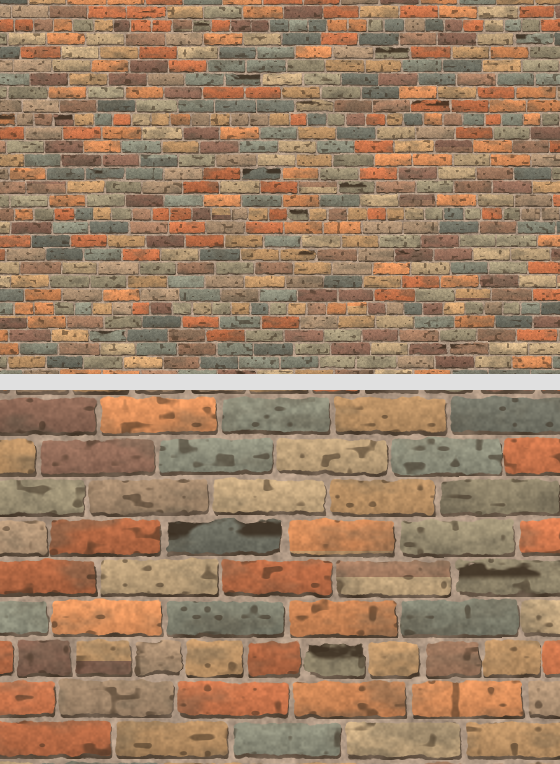
Top, the full canvas; bottom, a detail of the centre.
Write a Shadertoy shader that draws this texture.

```glsl
// Weathered wall of long mixed-colour bricks with a course of short headers every seventh row.

// Layout, in units of the canvas height
const float COURSES = 27.75;         // courses per canvas height
const float COURSE_SHIFT = 0.37;     // part of a course cut off at the top
const float BRICKS = 9.6;            // long bricks per canvas height
const float HEADER_EVERY = 7.0;
const float HEADER_FIRST = 1.0;
const float JOINT_JITTER = 0.09;     // uneven brick lengths
const vec2 HALF_JOINT = vec2(0.0022, 0.0029);
const float CORNER = 0.0035;
const vec2 SHADOW_SHIFT = vec2(-0.001, 0.0034);

// Wear
const float EDGE_ROUGHNESS = 0.0058;
const float BROKEN_SHARE = 0.045;
const float STAIN = 0.42;
const float GRAIN = 0.26;

// Colours
const vec3 MORTAR = vec3(0.69, 0.60, 0.52);
const vec3 SHADOW = vec3(0.22, 0.17, 0.12);
const vec3 SOOT = vec3(0.37, 0.34, 0.28);
const int TONES = 10;
const vec3 CLAY[TONES] = vec3[TONES](  // warm to cool
    vec3(0.74, 0.43, 0.28), vec3(0.81, 0.53, 0.34),
    vec3(0.76, 0.59, 0.41), vec3(0.53, 0.39, 0.32),
    vec3(0.61, 0.46, 0.36), vec3(0.74, 0.63, 0.48),
    vec3(0.65, 0.54, 0.43), vec3(0.61, 0.56, 0.45),
    vec3(0.53, 0.53, 0.46), vec3(0.43, 0.43, 0.38));

float hash(vec2 p) {
    vec3 q = fract(p.xyx * 0.1031);
    q += dot(q, q.yzx + 33.33);
    return fract((q.x + q.y) * q.z);
}

float noise(vec2 p) {
    vec2 i = floor(p), f = fract(p);
    f = f * f * (3.0 - 2.0 * f);
    return mix(mix(hash(i), hash(i + vec2(1, 0)), f.x),
               mix(hash(i + vec2(0, 1)), hash(i + vec2(1, 1)), f.x), f.y);
}

float fbm(vec2 p) {
    float sum = 0.0, weight = 0.53;
    for (int i = 0; i < 4; i++) {
        sum += weight * noise(p);
        p = p * 2.03 + 17.0;
        weight *= 0.5;
    }
    return sum;
}

float roundedBox(vec2 p, vec2 halfSize, float radius) {
    vec2 q = abs(p) - halfSize + radius;
    return length(max(q, 0.0)) + min(max(q.x, q.y), 0.0) - radius;
}

// Finds the brick cell at p: its id, the offset from its centre and its half size
void findBrick(vec2 p, out vec2 id, out vec2 local, out vec2 halfSize) {
    float y = (1.0 - p.y) * COURSES - COURSE_SHIFT;
    float row = floor(y);
    bool header = abs(mod(row + 0.5, HEADER_EVERY) - HEADER_FIRST - 0.5) < 0.1;
    float density = header ? 2.0 * BRICKS : BRICKS;
    float bond = mix(0.17, 0.6, mod(row, 2.0)) + 0.24 * (hash(vec2(row + 40.0, 3.0)) - 0.5);
    float x = p.x * density - (header ? 0.7 : bond) + 8.0;
    float jitter = header ? 2.0 * JOINT_JITTER : JOINT_JITTER;

    float col = floor(x);
    if (x < col + jitter * hash(vec2(col, row + 60.0))) col -= 1.0;
    float left = col + jitter * hash(vec2(col, row + 60.0));
    float right = col + 1.0 + jitter * hash(vec2(col + 1.0, row + 60.0));

    id = vec2(col, row + 20.0);
    local = vec2((x - 0.5 * (left + right)) / density, (row + 0.5 - y) / COURSES);
    halfSize = 0.5 * vec2((right - left) / density, 1.0 / COURSES);
}

void mainImage(out vec4 fragColor, in vec2 fragCoord) {
    vec2 p = fragCoord / iResolution.y;
    float aa = 0.8 / iResolution.y;
    vec2 sag = 0.003 * (vec2(noise(p * 9.0), noise(p * 7.0 + 30.0)) - 0.5);

    vec2 id, local, halfSize;
    findBrick(p + sag, id, local, halfSize);
    halfSize -= HALF_JOINT * (0.8 + 0.45 * hash(id + 7.1));

    // Worn outline, with a few bricks broken away
    float broken = step(hash(id + 51.7), BROKEN_SHARE);
    float hollow = broken * smoothstep(0.48, 0.62, fbm(p * vec2(26.0, 50.0) + 9.0));
    float wear = EDGE_ROUGHNESS * (fbm(p * 85.0) - 0.47) + 0.003 * hollow;
    float brickMask = smoothstep(aa, -aa, roundedBox(local, halfSize, CORNER) + wear);
    float shade = smoothstep(aa, -aa, roundedBox(local + SHADOW_SHIFT, halfSize, CORNER) + wear);

    // Fired clay: one tone per brick, cooler towards the ground
    float pick = pow(hash(id + 13.3), mix(0.75, 1.2, p.y));
    vec3 brick = CLAY[min(int(pick * float(TONES)), TONES - 1)];
    brick *= 0.92 + 0.2 * hash(id + 29.9);

    // Soot, pits and light from above
    float stain = smoothstep(0.42, 0.78, fbm(p * vec2(22.0, 48.0) + id * 3.7));
    float grain = noise(p * 230.0) * 0.6 + noise(p * 480.0) * 0.4 - 0.5;
    brick = mix(brick, SOOT, STAIN * stain);
    brick *= 1.0 + GRAIN * grain + 0.09 * local.y / halfSize.y;
    brick = mix(brick, SHADOW, 0.5 * smoothstep(0.76, 0.9, noise(p * vec2(95.0, 140.0))));
    brick = mix(brick, SHADOW, 0.85 * hollow * smoothstep(-0.004, 0.003, local.y));

    // Mortar, shadowed under each brick
    vec3 mortar = MORTAR * (0.83 + 0.32 * fbm(p * 70.0) + GRAIN * grain);
    mortar = mix(mortar, SHADOW, shade * (0.45 + 0.5 * noise(p * 60.0)));

    fragColor = vec4(mix(mortar, brick, brickMask), 1.0);
}
```
